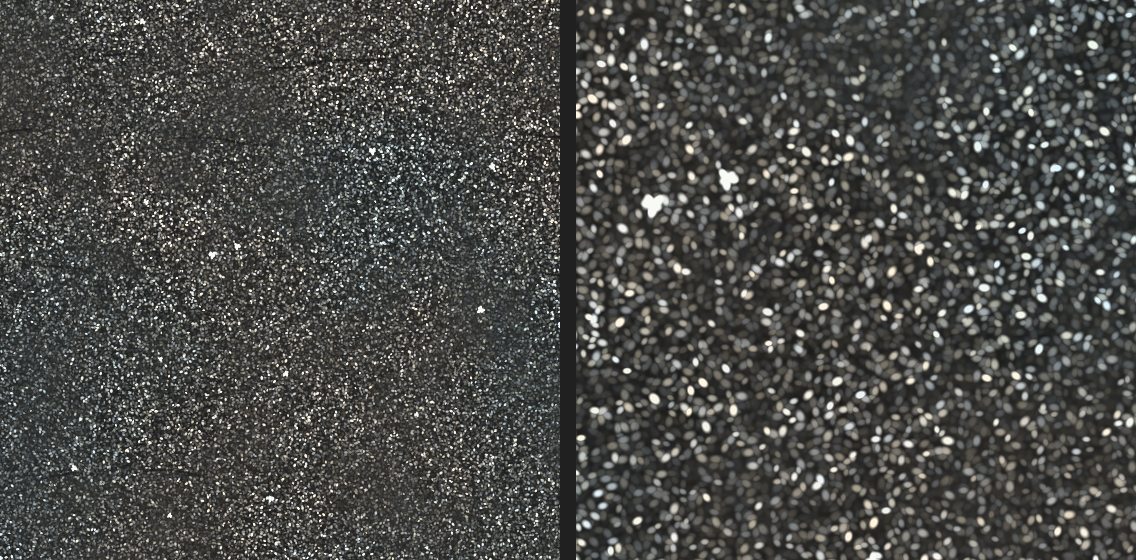
Left, the full canvas; right, a detail of the centre.
A three.js fragment shader for this texture:

```glsl
// Dark granular stone: fine pale mineral grains on charcoal, with smoky patches,
// faint wandering seams and a few white flecks. Grains are soft cellular ellipses
// with exponentially distributed brightness, modulated by layered value noise.

varying vec2 vUv;

const float GRAIN_CELLS = 225.0;
const float FLECK_CELLS = 5.0;
const float FLECK_CHANCE = 0.72;
const float SEAM_COUNT = 5.0;
const vec3 COOL_TINT = vec3(0.95, 1.01, 1.00);
const vec3 WARM_TINT = vec3(1.02, 1.00, 0.95);
const vec3 FLECK_COLOR = vec3(0.97, 0.98, 0.96);

vec3 hash3(vec2 p) {
  vec3 q = fract(p.xyx * vec3(0.1031, 0.1030, 0.0973));
  q += dot(q, q.yxz + 33.33);
  return fract((q.xxy + q.yzz) * q.zyx);
}

float valueNoise(vec2 p) {
  vec2 cell = floor(p);
  vec2 f = fract(p);
  f = f * f * (3.0 - 2.0 * f);
  float low = mix(hash3(cell).x, hash3(cell + vec2(1.0, 0.0)).x, f.x);
  float high = mix(hash3(cell + vec2(0.0, 1.0)).x, hash3(cell + 1.0).x, f.x);
  return mix(low, high, f.y);
}

float layeredNoise(vec2 p) {
  float sum = 0.0;
  float weight = 0.5;
  for (int i = 0; i < 4; i++) {
    sum += weight * valueNoise(p);
    p = mat2(1.6, 1.2, -1.2, 1.6) * p + 17.3;
    weight *= 0.5;
  }
  return sum / 0.9375;
}

vec2 rotate(vec2 p, float angle) {
  float c = cos(angle);
  float s = sin(angle);
  return vec2(c * p.x - s * p.y, s * p.x + c * p.y);
}

// Brightest grain covering p: x = brightness, y = hue from -0.5 to 0.5.
vec2 grains(vec2 p) {
  vec2 cell = floor(p);
  vec2 brightest = vec2(0.0);
  for (int j = -1; j <= 1; j++) {
    for (int i = -1; i <= 1; i++) {
      vec2 id = cell + vec2(float(i), float(j));
      vec3 place = hash3(id + 41.0);
      vec3 look = hash3(id + 307.0);
      vec2 d = rotate(p - id - place.xy, 6.2832 * look.x);
      float radius = mix(0.62, 1.0, place.z);
      float mask = 1.0 - smoothstep(0.25, 1.0, length(d * vec2(0.83, 1.2)) / radius);
      float brightness = -log(max(look.y, 0.01)) * mask;
      if (brightness > brightest.x) brightest = vec2(brightness, look.z - 0.5);
    }
  }
  return brightest;
}

// Coverage of sparse, lumpy flecks, at most one per cell.
float flecks(vec2 uv) {
  vec2 id = floor(uv * FLECK_CELLS);
  vec3 place = hash3(id + 83.0);
  vec3 look = hash3(id + 151.0);
  vec2 d = (fract(uv * FLECK_CELLS) - mix(vec2(0.1), vec2(0.9), place.xy)) / FLECK_CELLS;
  float angle = atan(d.y, d.x + 1e-6);
  float lumps = 1.0 + 0.22 * sin(3.0 * angle + 6.28 * look.x) + 0.15 * sin(5.0 * angle + 6.28 * look.y);
  float radius = mix(0.0028, 0.0062, look.z) * lumps;
  float mask = 1.0 - smoothstep(-0.0011, 0.0011, length(d) - radius);
  return mask * step(place.z, FLECK_CHANCE);
}

// Broken, near-horizontal dark seams traced by layered sines.
float seams(vec2 uv) {
  float cover = 0.0;
  for (float i = 0.0; i < SEAM_COUNT; i++) {
    vec3 rnd = hash3(vec2(i, 9.0));
    float wave = 0.012 * sin(9.0 * uv.x + 6.28 * rnd.x) + 0.004 * sin(37.0 * uv.x + 6.28 * rnd.y);
    float height = (i + 0.2 + 0.6 * rnd.z) / SEAM_COUNT + wave;
    float line = 1.0 - smoothstep(0.0008, 0.0035, abs(uv.y - height));
    float broken = smoothstep(0.5, 0.72, valueNoise(vec2(uv.x * 9.0, i * 5.0 + 0.5)));
    cover = max(cover, line * broken);
  }
  return cover;
}

void main() {
  // Broad patches set how strongly the grains stand out.
  float cloud = 0.6 * layeredNoise(vUv * 5.0 + 3.7) + 0.4 * layeredNoise(vUv * 13.0 + 29.0);
  float patchiness = smoothstep(0.26, 0.64, cloud);

  // Charcoal ground with a fine mottle.
  float mottle = valueNoise(vUv * 330.0) - 0.5;
  float ground = mix(0.185, 0.125, patchiness) + 0.06 * mottle;

  // Grains, dimmed along the seams.
  vec2 grain = grains(vUv * GRAIN_CELLS);
  float seam = seams(vUv);
  float contrast = mix(0.11, 0.275, patchiness) * (1.0 - 0.65 * seam);
  float tone = min(ground * (1.0 - 0.3 * seam) + contrast * grain.x, 0.96);

  // Regional tint plus a slight hue for each grain.
  float warmth = smoothstep(0.3, 0.7, layeredNoise(vUv * 3.0 + 61.0));
  vec3 color = tone * mix(COOL_TINT, WARM_TINT, warmth);
  color *= 1.0 + vec3(0.08, 0.01, -0.10) * grain.y;

  color = mix(color, FLECK_COLOR, flecks(vUv));
  gl_FragColor = vec4(clamp(color, 0.0, 1.0), 1.0);
}
```
